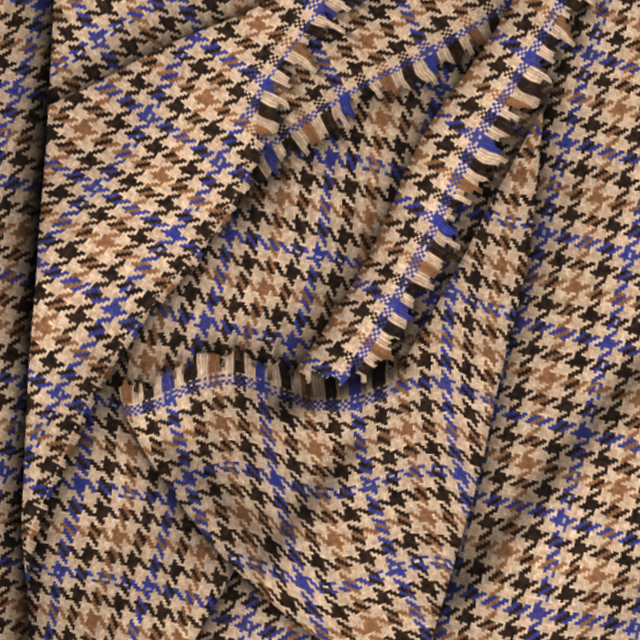
Reproduce this texture procedurally as a WebGL 1 fragment shader.

```glsl
precision highp float;
// Draped wool houndstooth with frayed edges: overlapping sheets of cloth are
// laid back to front, each with its own thread axes, shadow and fringe.
// The cloth is a 2/2 twill of four pale and four dark threads in turn.
uniform vec2 u_resolution;

const float REPEATS = 28.0;         // checks across the canvas
const float THREADS = 8.0 * REPEATS;
const float STRANDS = 120.0;        // fringe strands per canvas width
const float DRAPE = 0.026;          // strength of the loose warping
const float SHADOW = 0.62;          // darkness beneath a sheet
const float SHADOW_WIDTH = 0.022;
const float ROLL_WIDTH = 0.135;     // width of the diagonal roll
const float THREAD_VARIATION = 0.18;
const float HEATHER = 0.28;         // brown fibres mixed into every yarn
const float SOFTNESS = 0.0012;      // woolly blur, in canvas widths
const vec3 CREAM = vec3(0.83, 0.715, 0.60);
const vec3 BLACK = vec3(0.12, 0.095, 0.085);
const vec3 BROWN = vec3(0.54, 0.37, 0.25);
const vec3 BLUE = vec3(0.19, 0.22, 0.52);
const vec3 SILVER = vec3(0.74, 0.71, 0.69);

// Topmost sheet at the current point
vec2 clothUv;
float fringeEnd;
float light;

float hash(vec2 p) {
  vec3 q = fract(p.xyx * 0.1031);
  q += dot(q, q.yzx + 33.33);
  return fract((q.x + q.y) * q.z);
}

float noise(vec2 p) {
  vec2 i = floor(p), f = fract(p);
  f = f * f * (3.0 - 2.0 * f);
  return mix(mix(hash(i), hash(i + vec2(1, 0)), f.x),
             mix(hash(i + vec2(0, 1)), hash(i + vec2(1, 1)), f.x), f.y);
}

// Cloth axes: x runs along an edge, y goes inward to its left
vec2 frame(vec2 p, vec2 origin, float degrees) {
  float a = radians(degrees);
  vec2 along = vec2(cos(a), sin(a));
  p -= origin;
  return vec2(dot(p, along), dot(p, vec2(-along.y, along.x)));
}

// Ragged start of each strand along a frayed edge
float fray(float s, float size) {
  float clump = noise(vec2(s * 55.0, 3.0));
  return size * (0.6 * hash(vec2(floor(s * STRANDS), 7.0)) + 0.5 * clump);
}

// Soft line of shade between two points
float crease(vec2 p, vec2 a, vec2 b, float width) {
  vec2 ab = b - a;
  float t = clamp(dot(p - a, ab) / dot(ab, ab), 0.0, 1.0);
  float d = length(p - a - ab * t) / width;
  return exp(-d * d);
}

// Cover what lies below where inside > 0, and shade it nearby
void lay(float inside, vec2 uv, float fringe, float shade) {
  if (inside > 0.0) {
    clothUv = uv;
    fringeEnd = fringe;
    light = shade * mix(0.86, 1.0, smoothstep(0.0, 0.015, inside));
  } else {
    light *= 1.0 - SHADOW * exp(inside / SHADOW_WIDTH);
  }
}

vec3 threadColor(float index) {
  float band = mod(floor(index / 4.0), 8.0);
  if (mod(band, 2.0) < 0.5) return CREAM;
  return band == 3.0 ? BLUE : band == 7.0 ? BROWN : BLACK;
}

vec3 weave(vec2 uv, float fringe) {
  bool loose = uv.y < fringe;
  if (loose) uv.x += 0.008 * (noise(vec2(uv.x * 40.0, uv.y * 25.0)) - 0.5);
  vec2 t = uv * THREADS;
  t += 1.2 * vec2(noise(t * 0.21), noise(t * 0.21 + 40.0)) - 0.6;
  vec2 id = floor(t), f = fract(t) - 0.5;
  // Plain weave borders the fringe, twill fills the rest
  float cycle = uv.y < 1.5 * fringe ? 2.0 : 4.0;
  bool warpOnTop = loose || mod(id.x + id.y, cycle) < 0.5 * cycle;
  float index = warpOnTop ? id.x : id.y;
  float across = warpOnTop ? f.x : f.y;
  vec3 color = threadColor(index);
  // Broken glints of a metallic weft
  float glint = hash(vec2(floor(t.x / 5.0), id.y));
  if (!warpOnTop && mod(id.y, 32.0) == 13.0 && glint > 0.6) color = SILVER;
  color = mix(color, BROWN, HEATHER * noise(t * 0.7 + 9.0));
  float roundness = 1.06 - (loose ? 1.3 : 0.6) * across * across;
  float tone = hash(vec2(index, warpOnTop ? 1.0 : 2.0)) - 0.5;
  float fuzz = 0.89 + 0.22 * noise(t * vec2(1.3, 1.1));
  return color * roundness * fuzz * (1.0 + THREAD_VARIATION * tone);
}

vec3 drapedCloth(vec2 p) {
  p += DRAPE * (vec2(noise(p * 5.0), noise(p * 5.0 + 17.0)) - 0.5);
  float folds = 0.90 + 0.20 * noise(frame(p, vec2(0), 55.0) * vec2(3.0, 9.0));

  // Ground sheet
  clothUv = frame(p, vec2(-1.0), 75.0);
  fringeEnd = -9.0;
  light = folds * (1.0 - 0.4 * crease(p, vec2(1.0, 0.42), vec2(0.72, 0.08), 0.025));

  // Middle sheets, left of the roll
  vec2 roll = frame(p, vec2(0.64, 0.447), 61.0);
  float leftOfRoll = roll.y - 0.5 * ROLL_WIDTH;
  float rightOfSide = p.x - 0.035 - 0.045 * p.y;
  float middle = min(leftOfRoll, rightOfSide);
  lay(middle, frame(p, vec2(0.3, 0.0), -12.0), -9.0, folds);
  vec2 upper = frame(p, vec2(0.40, 0.68), 31.0);
  lay(min(middle, upper.y - fray(upper.x, 0.055)), upper, 0.06, folds);

  // Left panel with a short frayed seam
  vec2 panel = frame(p, vec2(0.195, 0.43), 58.0);
  panel.y += 0.4 * pow(min(panel.x, 0.0), 2.0);
  panel.y += 0.02 * smoothstep(0.0, 0.3, panel.x);
  float seam = mix(0.015, 0.065, smoothstep(0.35, 0.5, panel.x));
  float panelInside = min(rightOfSide, 0.80 + 0.5 * p.x - p.y);
  lay(min(panelInside, panel.y - fray(panel.x, seam)), panel, seam, folds * 1.03);

  // Lower swag with a curved left side, running on beneath the roll
  float top = 0.45 + 0.02 * sin(20.0 * (p.x - 0.28));
  vec2 swag = vec2(0.195 - p.x, top - p.y);
  float swagFray = swag.y - fray(swag.x, 0.045);
  float drop = 0.44 - p.y;
  float sides = min(p.x - 0.195 - 1.6 * drop * drop,
                    0.67 + 0.38 * p.y - 0.19 * p.y * p.y - p.x);
  float dips = 0.55 * crease(p, vec2(0.45, 0.365), vec2(0.62, 0.43), 0.022)
             + 0.35 * crease(p, vec2(0.56, 0.30), vec2(0.42, 0.12), 0.020)
             + 0.25 * crease(p, vec2(0.27, 0.29), vec2(0.40, 0.17), 0.025);
  float swagInside = min(max(swagFray, -roll.y), sides);
  swag.x += 0.5 * swag.y * swag.y;
  lay(swagInside, swag, roll.y > 0.0 ? 0.05 : -9.0, folds * (1.0 - dips));

  // Diagonal roll, shaded as a half cylinder and tucked behind the swag
  float bulge = roll.y / ROLL_WIDTH - 0.45;
  float rollInside = min(roll.y - fray(roll.x, 0.05), ROLL_WIDTH - roll.y);
  lay(min(rollInside, -swagFray), roll, 0.055, folds * (1.08 - 0.9 * bulge * bulge));

  return weave(clothUv, fringeEnd) * light;
}

void main() {
  // Average nine samples to soften the wool and smooth the edges
  vec3 sum = vec3(0.0);
  for (int i = 0; i < 9; i++) {
    float k = float(i);
    vec2 offset = vec2(mod(k, 3.0), floor(k / 3.0)) - 1.0;
    sum += drapedCloth(gl_FragCoord.xy / u_resolution + SOFTNESS * offset);
  }
  gl_FragColor = vec4(sum / 9.0, 1.0);
}
```
